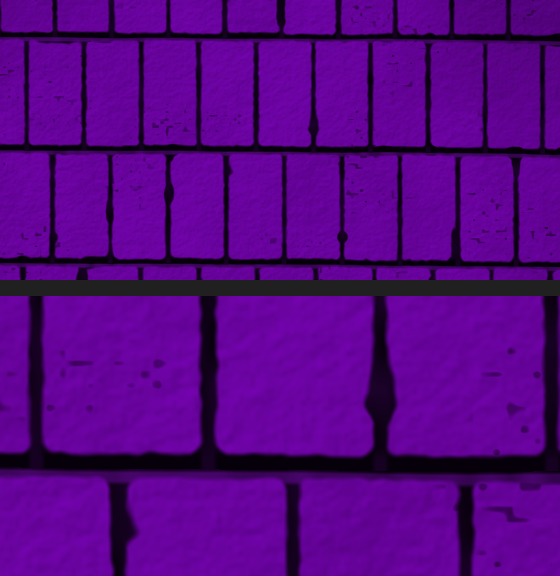
Top, the full canvas; bottom, a detail of the centre.
Reproduce this texture procedurally as a WebGL 1 fragment shader.

```glsl
precision highp float;
uniform vec2 u_resolution;

float hash(vec2 p) {
  return fract(sin(dot(p, vec2(127.1, 311.7))) * 43758.5453);
}

float noise(vec2 p) {
  vec2 i = floor(p), f = fract(p);
  f = f * f * (3.0 - 2.0 * f);
  return mix(mix(hash(i), hash(i + vec2(1.0, 0.0)), f.x),
             mix(hash(i + vec2(0.0, 1.0)), hash(i + vec2(1.0, 1.0)), f.x), f.y);
}

float relief(vec2 p) {
  return 0.45 * noise(p * vec2(32.0, 42.0)) + 0.35 * noise(p * vec2(70.0, 90.0))
       + 0.2 * noise(p * 150.0);
}

float roundedBox(vec2 p, vec2 halfSize, float radius) {
  vec2 q = abs(p) - halfSize + radius;
  return length(max(q, 0.0)) + min(max(q.x, q.y), 0.0) - radius;
}

void main() {
  vec2 p = gl_FragCoord.xy / u_resolution.y;
  float soft = 0.0035 + 0.5 / u_resolution.y;

  // Courses sag to the right and waver slightly
  float y = p.y + 0.0035 * p.x * p.x + 0.005 * (noise(p * vec2(5.0, 2.0)) - 0.5);
  float rowHeight = 0.404;
  float row = floor((y - 0.06) / rowHeight);
  float v = y - 0.06 - row * rowHeight;

  // Bricks narrow upwards, every other course is shifted by half
  float pitch = 0.207 - 0.0023 * row;
  float x = p.x + 0.02 - 0.007 * row - 0.109 * mod(row, 2.0);
  float column = floor(x / pitch);
  float u = x - column * pitch;
  vec2 id = vec2(column, row);
  float tone = hash(id + 3.7);

  // Brick outline with uneven edges and broken corners
  vec2 jitter = vec2(hash(id + 11.3), hash(id + 23.9)) - 0.5;
  vec2 local = vec2(u - 0.5 * pitch, v - 0.205) - jitter * vec2(0.003, 0.005);
  vec2 halfSize = vec2(0.5 * pitch - 0.0085, 0.188);
  float d = roundedBox(local, halfSize, 0.008 + 0.012 * tone);
  d += 0.004 * (noise(p * 65.0) - 0.5) + 0.003 * (noise(p * 24.0) - 0.5);
  d += 0.014 * smoothstep(0.8, 1.0, noise(p * 13.0 + 5.0));
  float brick = 1.0 - smoothstep(-soft, soft, d);

  // Rough face lit from the upper left
  float light = relief(p + vec2(0.005, -0.005)) - relief(p);
  float shade = 0.99 - 0.28 * light + 0.05 * (tone - 0.5) + 0.06 * (noise(p * 9.0) - 0.5);
  shade -= 0.11 * smoothstep(0.5, 1.0, p.y) * smoothstep(0.3, 1.0, abs(p.x - 0.8));
  shade -= 0.08 * smoothstep(1.5, 2.0, p.x);
  float pits = smoothstep(0.78, 0.95, noise(p * vec2(62.0, 75.0) + 31.0));
  shade -= 0.4 * pits * smoothstep(0.55, 0.8, noise(p * 7.0 + 17.0));
  vec3 face = vec3(0.41, 0.01, 0.62) * shade;

  // Dark joints, with a lit mortar ledge below each shadow
  float side = min(u, pitch - u);
  float ledge = smoothstep(rowHeight - 0.02, rowHeight - 0.013, v)
              * (1.0 - smoothstep(rowHeight - 0.005, rowHeight, v));
  float crossing = (1.0 - smoothstep(0.004, 0.012, side)) * (1.0 - smoothstep(0.01, 0.03, v));
  float dust = noise(p * vec2(40.0, 18.0));
  vec3 joint = mix(vec3(0.025, 0.0, 0.04), vec3(0.15, 0.01, 0.23),
                   0.65 * dust * smoothstep(0.012, 0.03, v) + 0.5 * crossing);
  joint = mix(joint, vec3(0.28, 0.02, 0.42), ledge * (0.65 + 0.35 * dust));

  gl_FragColor = vec4(mix(joint, face, brick), 1.0);
}
```
